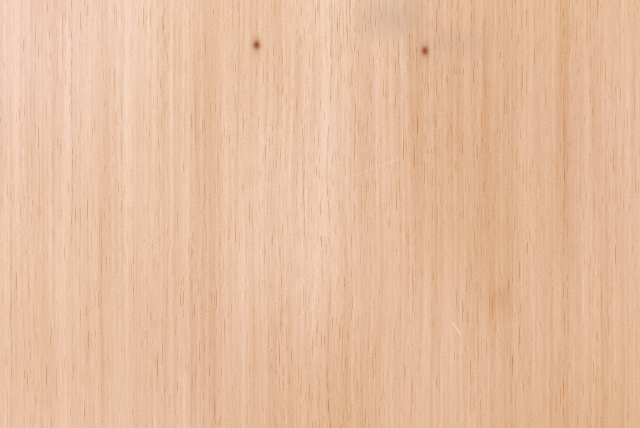
Reproduce this texture procedurally as a Shadertoy shader.

```glsl
// Pale, warm wooden board with fine vertical grain, broken dark veins and two pin knots.

const vec3 TAN = vec3(0.83, 0.63, 0.47);
const vec3 CREAM = vec3(0.93, 0.79, 0.69);
const vec3 KNOT_BROWN = vec3(0.55, 0.25, 0.14);
const vec3 SMUDGE_GREY = vec3(0.74, 0.62, 0.55);
const vec3 SCRATCH_PALE = vec3(0.97, 0.87, 0.77);
const int VEIN_COUNT = 20;

float hash(vec2 p) {
    vec3 q = fract(p.xyx * 0.1031);
    q += dot(q, q.yzx + 33.33);
    return fract((q.x + q.y) * q.z);
}

float cornerSlope(vec2 cell, vec2 offset) {
    float angle = 6.2832 * hash(cell);
    return dot(vec2(cos(angle), sin(angle)), offset);
}

float gradientNoise(vec2 p) {
    vec2 i = floor(p), f = fract(p);
    vec2 u = f * f * f * (f * (f * 6.0 - 15.0) + 10.0);
    vec2 e = vec2(1.0, 0.0);
    float low = mix(cornerSlope(i, f), cornerSlope(i + e.xy, f - e.xy), u.x);
    float high = mix(cornerSlope(i + e.yx, f - e.yx), cornerSlope(i + e.xx, f - e.xx), u.x);
    return mix(low, high, u.y);
}

float stroke(float dist, float halfWidth, float soft) {
    return 1.0 - smoothstep(halfWidth - soft, halfWidth + soft, dist);
}

float blob(vec2 p, vec2 center, vec2 size) {
    vec2 d = (p - center) / size;
    return exp(-dot(d, d));
}

float segment(vec2 p, vec2 a, vec2 b) {
    vec2 ab = b - a;
    return length(p - a - ab * clamp(dot(p - a, ab) / dot(ab, ab), 0.0, 1.0));
}

// Tapered dashes, one at most in each cell of a staggered grid
float dashes(vec2 p, vec2 density, float chance, float soft) {
    float column = floor(p.x * density.x);
    vec2 g = vec2(p.x * density.x, p.y * density.y + 9.0 * hash(vec2(column, 3.0)));
    vec2 id = floor(g), f = fract(g) - 0.5;
    float side = 0.5 * (hash(id + 17.0) - 0.5);
    float halfLength = mix(0.15, 0.5, hash(id + 41.0));
    float taper = 1.0 - smoothstep(0.5 * halfLength, halfLength, abs(f.y));
    float present = step(hash(id), chance) * mix(0.35, 1.0, hash(id + 73.0));
    return present * taper * stroke(abs(f.x - side) / density.x, 0.0007, soft);
}

// Wandering lines of broken, ragged strokes beside a soft band; a few are pale
float veins(vec2 p, float width, float heart, float soft) {
    float sum = 0.0;
    for (int k = 0; k < VEIN_COUNT; k++) {
        float n = float(k);
        float x = (n + 0.15 + 0.7 * hash(vec2(n, 5.0))) / float(VEIN_COUNT) * width;
        float drift = (0.005 + 0.018 * heart) * gradientNoise(vec2(n * 7.3, p.y * 2.3))
                    + 0.003 * gradientNoise(vec2(n * 3.7, p.y * 13.0));
        float d = p.x - x - drift;
        float strength = max(mix(0.1, 0.8, hash(vec2(n, 29.0))), 0.95 * heart);
        float broken = smoothstep(-0.2, 0.35, gradientNoise(vec2(n * 5.1 + 0.4, p.y * 4.0)));
        float ragged = smoothstep(-0.45, 0.4, gradientNoise(vec2(n * 9.7 + 0.3, p.y * 45.0)));
        float wobble = 0.0012 * gradientNoise(vec2(n * 2.9, p.y * 60.0));
        float core = stroke(abs(d + wobble), 0.0009, soft) * (0.12 + 0.88 * broken) * ragged;
        float halo = exp(-abs(d) / (d > 0.0 ? 0.016 : 0.004)) * (0.4 + 0.6 * broken);
        float tint = k % 7 == 5 ? -0.4 : 1.0;
        sum += tint * strength * (1.25 * core + 0.22 * halo);
    }
    return sum;
}

float grain(vec2 p) {
    return 0.30 * gradientNoise(p * vec2(9.0, 0.6))
         + 0.22 * gradientNoise(p * vec2(43.0, 0.8) + 7.0)
         + 0.30 * gradientNoise(p * vec2(131.0, 2.0) + 19.0);
}

// Short fibres with a fine, dusty tooth
float fibre(vec2 p) {
    return 0.16 * gradientNoise(p * vec2(173.0, 23.0) + 31.0)
         + 0.24 * gradientNoise(mat2(0.8, 0.6, -0.6, 0.8) * p * 247.0);
}

vec3 addKnot(vec3 color, vec2 p, vec2 center) {
    color = mix(color, TAN * 0.92, 0.6 * blob(p, center, vec2(0.011, 0.022)));
    return mix(color, KNOT_BROWN, 0.85 * blob(p, center, vec2(0.007, 0.009)));
}

void mainImage(out vec4 fragColor, in vec2 fragCoord) {
    vec2 p = fragCoord / iResolution.y;
    float width = iResolution.x / iResolution.y;
    float soft = 0.5 / iResolution.y;

    // The grain sways most in the heart of the board
    float heart = exp(-pow((p.x / width - 0.53) / 0.13, 2.0));
    vec2 q = p;
    q.x += (0.003 + 0.022 * heart) * gradientNoise(p * vec2(2.5, 2.2) + 4.0);

    // Broad light, then fibres, hairlines, pores and veins
    float tone = 0.93 - 0.48 * p.x / width + 0.14 * (p.y - 0.5);
    tone += 0.34 * heart * smoothstep(0.0, 0.9, p.y);
    tone += 0.18 * blob(p, vec2(0.22, 0.85), vec2(0.3));
    tone += 0.28 * gradientNoise(p * vec2(2.3, 1.9) + 11.0);
    tone += grain(q) + fibre(q);
    float cluster = gradientNoise(q * vec2(17.0, 1.4) + 51.0);
    float chance = 0.16 + 0.22 * heart + 0.14 * p.y + 0.4 * cluster;
    tone -= 0.50 * dashes(q + 5.0, vec2(80.0, 4.0), chance, soft);
    tone -= 0.80 * dashes(q, vec2(115.0, 13.0), chance, soft);
    tone -= 0.60 * dashes(q + 3.0, vec2(150.0, 27.0), chance, soft);
    tone += 0.30 * dashes(q + 8.0, vec2(95.0, 7.0), 0.22, soft);
    tone -= veins(q, width, heart, soft);
    tone -= 0.32 * blob(p, vec2(0.78 * width, 0.30), vec2(0.027, 0.032));
    vec3 color = mix(TAN, CREAM, clamp(tone, -1.1, 1.3));
    color.b += 0.03 * gradientNoise(p * 1.7 + 23.0) - 0.012 * (p.x / width - 0.5);

    // Grey smudges, knots and pale scratches
    float smudge = blob(p, vec2(0.61 * width, 0.96), vec2(0.07, 0.05))
                 + 0.5 * blob(p, vec2(0.71 * width, 0.90), vec2(0.08, 0.035));
    color = mix(color, SMUDGE_GREY, 0.38 * smudge);
    color = addKnot(color, p, vec2(0.401 * width, 0.895));
    color = addKnot(color, p, vec2(0.664 * width, 0.881));
    float scratch = segment(p, vec2(0.55 * width, 0.588), vec2(0.625 * width, 0.63));
    float nick = segment(p, vec2(0.708 * width, 0.245), vec2(0.719 * width, 0.22));
    color = mix(color, SCRATCH_PALE, 0.35 * stroke(scratch, 0.001, soft));
    color = mix(color, SCRATCH_PALE, 0.6 * stroke(nick, 0.002, soft));

    fragColor = vec4(clamp(color, 0.0, 1.0), 1.0);
}
```
